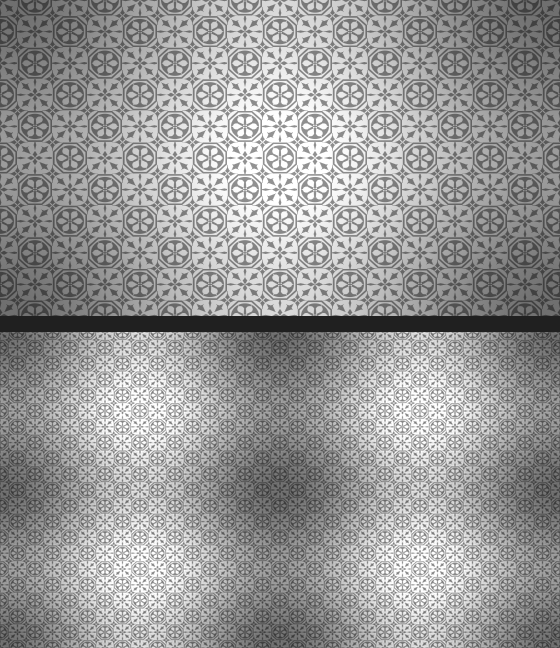
Top: one tile. Bottom: repeated 2 by 2.
Give the GLSL for this pattern, as a Shadertoy shader.

```glsl
// Grey damask tiling: rosettes and four-leaf crosses in a checkerboard under a soft vignette.
#define CELLS vec2(16.0, 10.0) // both even, so the checkerboard wraps
#define LIGHT 1.03
#define DARK 0.58
#define VIGNETTE 0.58
#define CORNER_SIZE 0.56
#define RING_OUTER 0.98
#define RING_INNER 0.88
#define DISC_RADIUS 0.80
#define PETALS 6.0

const float PI = 3.14159265;

float rhombus(vec2 p, vec2 halfSize) {
    p = abs(p) / halfSize;
    return (p.x + p.y - 1.0) * halfSize.x * halfSize.y / length(halfSize);
}

float octagon(vec2 p, float apothem) {
    p = abs(p);
    return max(max(p.x, p.y), (p.x + p.y) * sqrt(0.5)) - apothem;
}

// Concave star shared by four cells, split along its diagonals
float cornerStar(vec2 p) {
    vec2 q = 1.0 - abs(p);
    float star = max(CORNER_SIZE - length(q - CORNER_SIZE),
                     max(q.x, q.y) - CORNER_SIZE);
    return max(star, 0.03 - abs(q.x - q.y) * sqrt(0.5));
}

// Octagonal ring around a dark disc with light teardrop petals
float rosette(vec2 p) {
    float ring = max(octagon(p, RING_OUTER), -octagon(p, RING_INNER));

    float sector = 2.0 * PI / PETALS;
    float angle = mod(atan(p.y, p.x) + 0.5 * sector, sector) - 0.5 * sector;
    vec2 q = length(p) * vec2(cos(angle), sin(angle));
    float petal = min(length(q - vec2(0.50, 0.0)) - 0.19,
                      rhombus(q - vec2(0.45, 0.0), vec2(0.31, 0.20)));
    float beads = length(abs(p) - 0.07) - 0.04;
    float disc = max(length(p) - DISC_RADIUS, -min(petal, beads));
    return min(ring, disc);
}

// Barbed buds on the diagonals, blades and a split star on the axes
float leafCross(vec2 p) {
    vec2 a = abs(p);
    vec2 diagonal = vec2(a.x + a.y, a.x - a.y) * sqrt(0.5);
    vec2 axis = vec2(max(a.x, a.y), min(a.x, a.y));

    float bud = rhombus(diagonal - vec2(0.72, 0.0), vec2(0.36, 0.15));
    float barb = rhombus(diagonal - vec2(0.78, 0.0), vec2(0.11, 0.24));
    float blade = rhombus(axis - vec2(0.82, 0.0), vec2(0.32, 0.075));
    float star = rhombus(axis - vec2(0.23, 0.0), vec2(0.22, 0.13));
    return min(min(bud, barb), min(blade, star));
}

void mainImage(out vec4 fragColor, in vec2 fragCoord) {
    vec2 uv = fragCoord / iResolution.xy;

    // Cell coordinates run from -1 to 1; canvas edges cross cell centres
    vec2 grid = uv * CELLS + 0.5;
    vec2 cell = floor(grid);
    vec2 p = 2.0 * fract(grid) - 1.0;
    float pixel = 2.0 * CELLS.y / iResolution.y;

    // Alternate the two motifs
    bool isRosette = mod(cell.x + cell.y, 2.0) < 0.5;
    if (mod(CELLS.y, 4.0) > 1.0) isRosette = !isRosette;
    float motif = isRosette ? rosette(p) : leafCross(p);
    float ink = clamp(0.5 - min(motif, cornerStar(p)) / pixel, 0.0, 1.0);

    // Vignette that wraps on both axes
    vec2 wave = sin(PI * (uv - 0.5));
    float falloff = dot(wave * wave, vec2(0.7, 0.3));
    float shade = mix(LIGHT, DARK, ink) * (1.0 - VIGNETTE * falloff);

    fragColor = vec4(vec3(clamp(shade, 0.0, 1.0)), 1.0);
}
```
